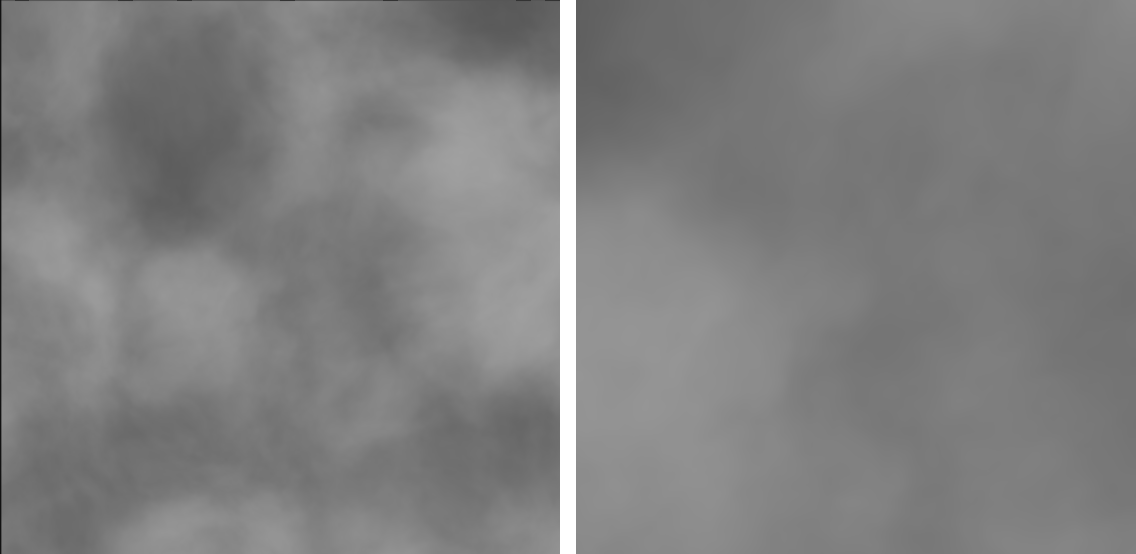
Left, the full canvas; right, a detail of the centre.
A WebGL 1 fragment shader for this texture:

```glsl
precision highp float;

uniform vec2 u_resolution;

float hash(vec2 cell) {
    vec3 q = fract(cell.xyx * vec3(0.1031, 0.1030, 0.0973));
    q += dot(q, q.yzx + 33.33);
    return fract((q.x + q.y) * q.z);
}

float valueNoise(vec2 p) {
    vec2 cell = floor(p);
    vec2 f = fract(p);
    vec2 blend = f * f * f * (f * (f * 6.0 - 15.0) + 10.0);
    float low = mix(hash(cell), hash(cell + vec2(1.0, 0.0)), blend.x);
    float high = mix(hash(cell + vec2(0.0, 1.0)), hash(cell + vec2(1.0, 1.0)), blend.x);
    return mix(low, high, blend.y);
}

// Cloud layers, each turned to hide the lattice; result is centred on zero
float clouds(vec2 p) {
    mat2 turn = mat2(0.8, 0.6, -0.6, 0.8);
    float sum = 0.0;
    float weight = 0.5;
    for (int i = 0; i < 6; i++) {
        sum += weight * (valueNoise(p) - 0.5);
        p = turn * p * 2.03 + vec2(17.3, 9.1);
        weight *= 0.48;
    }
    return sum;
}

void main() {
    vec2 uv = gl_FragCoord.xy / u_resolution;
    vec2 p = gl_FragCoord.xy / u_resolution.y;

    // Soft smoke, darker toward the upper left
    vec2 drift = vec2(clouds(p * 3.0 + 41.0), clouds(p * 3.0 + 73.0));
    float smoke = clouds(p * 3.6 + drift * 0.5 + vec2(5.7, 22.4));
    float tilt = 0.075 * (0.5 - uv.y) + 0.025 * (uv.x - 0.5);
    float gray = 0.495 + 0.46 * smoke + tilt;

    // Ease the extremes into the tonal range
    float offset = (gray - 0.495) / 0.15;
    gray = 0.495 + 0.15 * offset / sqrt(1.0 + 0.35 * offset * offset);

    // Thin dark border at the left, fainter broken one at the top
    float topDash = step(0.8, hash(vec2(floor(uv.x * 38.0), 3.0)));
    float topLine = smoothstep(0.997, 0.999, uv.y);
    float leftLine = 1.0 - smoothstep(0.0015, 0.0035, uv.x);
    gray = mix(gray, mix(0.34, 0.2, topDash), topLine);
    gray = mix(gray, 0.07, leftLine);

    gl_FragColor = vec4(vec3(gray), 1.0);
}
```
